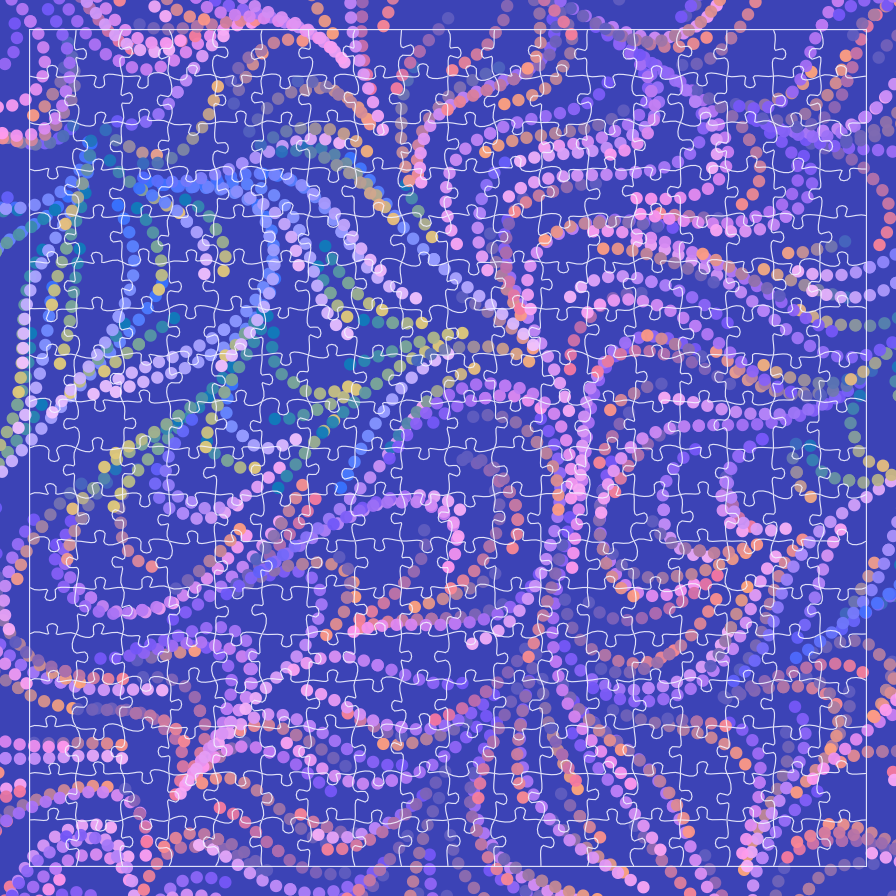
This pattern is drawn by a WebGL 2 fragment shader. Its source:

```glsl
#version 300 es
precision highp float;
// Beaded streamers of pastel dots on deep blue, under a fine white jigsaw grid.
uniform vec2 u_resolution;
out vec4 outColor;

vec2 hash22(vec2 p) {
  vec3 q = fract(p.xyx * vec3(0.1031, 0.1030, 0.0973));
  q += dot(q, q.yzx + 33.33);
  return fract((q.xx + q.yz) * q.zy);
}

float valueNoise(vec2 p) {
  vec2 i = floor(p), f = fract(p);
  f = f * f * (3.0 - 2.0 * f);
  float low = mix(hash22(i).x, hash22(i + vec2(1, 0)).x, f.x);
  float high = mix(hash22(i + vec2(0, 1)).x, hash22(i + vec2(1, 1)).x, f.x);
  return mix(low, high, f.y);
}

// Unit direction of the winding flow that the streamers follow
vec2 flow(vec2 p) {
  float angle = -1.3 + 1.5 * sin(8.3 * p.x + 2.2 * sin(5.7 * p.y + 1.0))
    + 1.1 * sin(10.7 * p.y - 4.1 * p.x + 1.7 * sin(6.3 * p.x + 2.0));
  return vec2(cos(angle), sin(angle));
}

// Bead colour by age along the streamer, from dusky start to bright end
vec3 beadColor(vec2 seed, float age, float tint, bool isLong) {
  float band = 1.0 - smoothstep(0.12, 0.36, abs(seed.y - 0.6));
  float cool = band * smoothstep(0.35, 0.62, valueNoise(seed * 3.0 + 5.0));
  vec3 start, end;
  if (isLong) {
    start = mix(vec3(0.46, 0.34, 0.97), vec3(0.22, 0.45, 1.0), cool);
    end = mix(vec3(1.0, 0.59, 0.93), vec3(0.94, 0.76, 1.0), max(cool, tint * 0.7));
  } else {
    start = mix(vec3(0.37, 0.36, 0.75), vec3(0.06, 0.48, 0.73), cool);
    vec3 warm = mix(vec3(0.96, 0.46, 0.64), vec3(1.0, 0.65, 0.48), tint);
    end = mix(warm, vec3(0.88, 0.79, 0.48), cool);
  }
  return mix(start, end, age);
}

// Trace nearby streamers both ways from their middles, only while in reach
vec3 paintStreamers(vec3 color, vec2 uv, float pixel) {
  const float cells = 16.0, spacing = 0.0163, radius = 0.0069;
  vec2 home = floor(uv * cells);
  for (int k = 0; k < 49; k++) {
    vec2 cell = home + vec2(k % 7 - 3, k / 7 - 3);
    vec2 seed = (cell + hash22(cell + 40.0)) / cells;
    vec2 pick = hash22(cell + 111.0);
    bool isLong = pick.x < 0.4;
    float reach = floor(isLong ? mix(4.0, 11.0, pick.y) : mix(2.0, 6.0, pick.y));
    if (distance(uv, seed) > reach * spacing + radius + pixel) continue;
    for (float way = -1.0; way < 2.0; way += 2.0) {
      vec2 bead = seed;
      for (float i = 0.0; i <= reach; i++) {
        float d = distance(uv, bead);
        if (d > (reach - i) * spacing + radius + pixel) break;
        float cover = clamp((radius - d) / pixel + 0.5, 0.0, 1.0);
        if (cover > 0.0) {
          float age = 0.5 + 0.5 * way * i / reach;
          vec3 paint = beadColor(seed, age, fract(pick.x * 17.0), isLong);
          color = mix(color, paint, cover * 0.95);
        }
        bead += flow(bead) * spacing * way;
      }
    }
  }
  return color;
}

float segmentDistance(vec2 p, vec2 a, vec2 b) {
  vec2 ab = b - a;
  return length(p - a - ab * clamp(dot(p - a, ab) / dot(ab, ab), 0.0, 1.0));
}

// Distance to a cubic Bezier curve, cut into short segments
float curveDistance(vec2 p, vec2 a, vec2 b, vec2 c, vec2 d) {
  float nearest = 9.0;
  vec2 last = a;
  for (float t = 1.0 / 6.0; t < 1.01; t += 1.0 / 6.0) {
    float s = 1.0 - t;
    vec2 next = s * s * s * a + 3.0 * s * t * (s * b + t * c) + t * t * t * d;
    nearest = min(nearest, segmentDistance(p, last, next));
    last = next;
  }
  return nearest;
}

// Distance to one puzzle edge; p.x runs along it, p.y across
float edgeDistance(vec2 p, vec2 node, vec2 axis, bool isBorder) {
  if (isBorder) return segmentDistance(p, vec2(0), vec2(1, 0));
  vec2 key = node + axis * 37.0;
  vec2 odds = hash22(key + 59.0);
  float side = odds.x < 0.5 ? -1.0 : 1.0;
  p.y *= side;
  if (p.y < -0.18 || p.y > 0.36) return 1.0;
  float waveStart = (hash22(key).x - 0.5) * 0.3 * side;
  float waveEnd = (hash22(key + axis).x - 0.5) * 0.3 * side;
  vec2 center = vec2(0.5, 0.0) + (hash22(key + 113.0) - 0.5) * vec2(0.1, 0.08);
  float skew = (odds.y - 0.5) * 0.08;
  vec2 neck = center + vec2(skew, -0.1);
  vec2 left = center + vec2(-0.1, 0.1), right = center + vec2(0.1, 0.1);
  vec2 headLeft = center + vec2(-0.2 - skew, 0.3);
  vec2 headRight = center + vec2(0.2 - skew, 0.3);
  float d = curveDistance(p, vec2(0), vec2(0.2, waveStart), neck, left);
  d = min(d, curveDistance(p, left, headLeft, headRight, right));
  return min(d, curveDistance(p, right, neck, vec2(0.8, -waveEnd), vec2(1, 0)));
}

// Distance to the puzzle cuts, in units of one piece
float puzzleDistance(vec2 grid) {
  vec2 id = clamp(floor(grid), 0.0, 17.0), p = grid - id;
  vec2 right = vec2(1, 0), up = vec2(0, 1);
  float d = edgeDistance(p, id, right, id.y == 0.0);
  d = min(d, edgeDistance(p - up, id + up, right, id.y == 17.0));
  d = min(d, edgeDistance(p.yx, id, up, id.x == 0.0));
  return min(d, edgeDistance((p - right).yx, id + right, up, id.x == 17.0));
}

void main() {
  float pixel = 1.0 / min(u_resolution.x, u_resolution.y);
  vec2 uv = gl_FragCoord.xy * pixel;
  vec3 color = paintStreamers(vec3(0.235, 0.262, 0.715), uv, pixel);
  float piece = 0.934 / 18.0;
  float d = puzzleDistance((uv - 0.033) / piece) * piece;
  float line = clamp((0.00065 - d) / pixel + 0.5, 0.0, 1.0);
  outColor = vec4(mix(color, vec3(0.95, 0.95, 1.0), line * 0.9), 1.0);
}
```
